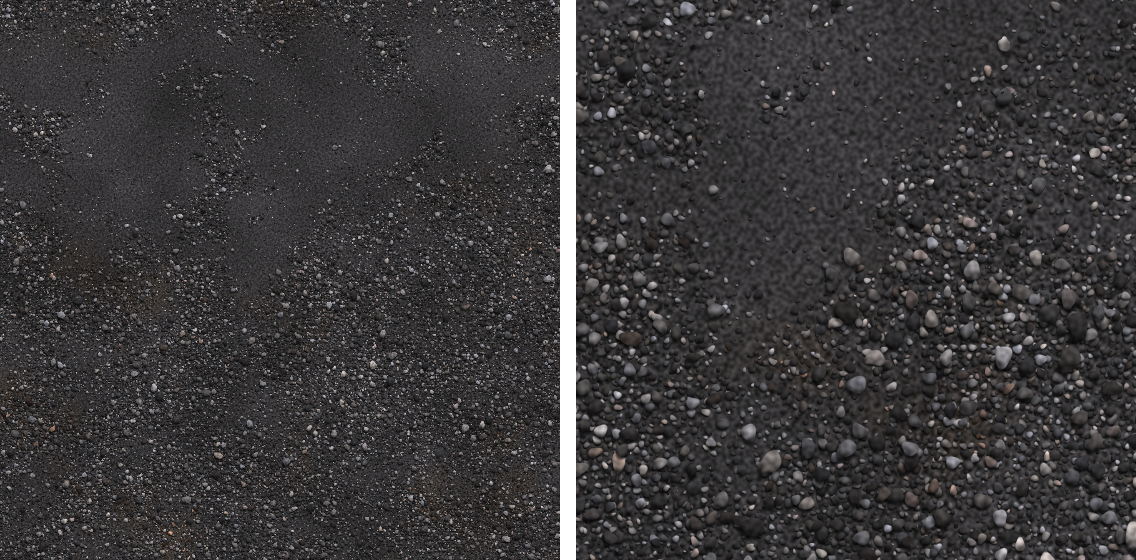
Left: the whole. Right: its middle third, enlarged.
This texture is drawn by a three.js fragment shader. Its source:

```glsl
varying vec2 vUv;

vec4 hash4(vec2 p) {
  vec4 q = fract(p.xyxy * vec4(0.1031, 0.1030, 0.0973, 0.1099));
  q += dot(q, q.wzxy + 33.33);
  return fract((q.xxyz + q.yzzw) * q.zywx);
}

vec2 gradientAt(vec2 cell) {
  float angle = 6.2832 * hash4(cell).x;
  return vec2(cos(angle), sin(angle));
}

float gradientNoise(vec2 p) {
  vec2 i = floor(p), f = fract(p);
  vec2 u = f * f * f * (f * (f * 6.0 - 15.0) + 10.0);
  vec2 e = vec2(1.0, 0.0);
  float low = mix(dot(gradientAt(i), f), dot(gradientAt(i + e), f - e), u.x);
  float high = mix(dot(gradientAt(i + e.yx), f - e.yx), dot(gradientAt(i + 1.0), f - 1.0), u.x);
  return mix(low, high, u.y);
}

float fbm(vec2 p) {
  float sum = 0.0, amplitude = 1.0;
  for (int i = 0; i < 5; i++) {
    sum += amplitude * gradientNoise(p);
    p = mat2(1.6, 1.2, -1.2, 1.6) * p + 17.3;
    amplitude *= 0.55;
  }
  return sum;
}

// One size class of stones, painted from bottom to top so shadows fall downwards
vec3 scatterPebbles(vec3 color, vec2 uv, float cells, float cover, float rust) {
  vec2 grid = uv * cells;
  float edge = 0.001 * cells;
  for (int y = -1; y <= 1; y++) {
    for (int x = -1; x <= 1; x++) {
      vec2 id = floor(grid) + vec2(float(x), float(y));
      vec4 place = hash4(id + cells * 7.0);
      vec4 look = hash4(id.yx + cells * 3.0 + 41.0);
      float radius = mix(0.25, 0.47, place.z * place.z)
                   * smoothstep(place.w - 0.06, place.w + 0.08, cover);
      if (radius < 0.08) continue;

      // Turned, stretched and slightly angular outline
      vec2 offset = (grid - id - 0.15 - 0.7 * place.xy) / radius;
      float turn = 3.1416 * look.x;
      mat2 shape = mat2(cos(turn), sin(turn), -sin(turn), cos(turn));
      vec2 stretch = vec2(mix(0.8, 1.0, look.z), mix(1.05, 1.4, look.w));
      vec2 local = shape * offset * stretch;
      float bearing = atan(local.y, local.x + 0.0001);
      float outline = length(local) + 0.1 * sin(3.0 * bearing + 40.0 * look.y);
      float shadow = length(shape * (offset + vec2(0.12, 0.4)) * stretch);
      color *= 1.0 - 0.62 * smoothstep(1.3, 0.7, shadow);

      // Rounded stone lit from above
      float albedo = mix(0.17, 0.62, pow(look.y, 1.9));
      float light = 0.92 + 0.42 * dot(offset, vec2(0.25, 0.9)) - 0.22 * dot(local, local);
      light += 0.5 * gradientNoise(uv * 260.0 + look.xy * 9.0);
      vec3 tint = mix(vec3(1.05, 0.99, 0.96), vec3(0.98, 0.985, 1.06), look.z);
      tint = mix(tint, vec3(1.25, 0.88, 0.7), rust * step(0.88, look.w));
      float mask = smoothstep(0.5 * edge, -0.5 * edge, (outline - 1.0) * radius);
      color = mix(color, tint * albedo * max(light, 0.22), mask);
    }
  }
  return color;
}

void main() {
  vec2 uv = vUv;

  // Gravel bank below, loose patches in the sand above
  float bank = 0.52 + 0.85 * pow(uv.x - 0.42, 2.0) + 0.16 * fbm(uv * 4.0 + 3.0);
  float gravel = smoothstep(-0.09, 0.11, bank - uv.y);
  gravel = max(gravel, smoothstep(0.9, 1.0, uv.y + 0.07 * fbm(uv * 6.0)));
  float patches = smoothstep(0.02, 0.36, fbm(uv * vec2(6.5, 8.0) + 21.0));
  float cover = max(gravel, 0.9 * patches);
  cover *= clamp(0.74 + 0.9 * fbm(uv * 10.0 + 50.0), 0.12, 1.0);
  cover = max(cover, 0.045);

  // Sand with coarse grain, dark hollows and brown stains
  float stain = smoothstep(0.0, 0.8, fbm(uv * 5.0 + 80.0)) * gravel;
  vec2 tilted = mat2(0.8, 0.6, -0.6, 0.8) * uv;
  float grain = gradientNoise(tilted * 340.0) + 0.7 * gradientNoise(tilted.yx * 210.0 + 9.0);
  float tone = mix(0.2, 0.175, cover) + 0.028 * fbm(uv * 7.0 + 33.0);
  tone *= 1.0 + mix(0.55, 0.95, cover) * grain;
  vec3 color = tone * mix(vec3(1.015, 0.985, 1.015), vec3(1.12, 0.98, 0.87), stain);

  // Grit first, largest stones last
  float rust = 0.2 + 0.8 * stain;
  color = scatterPebbles(color, uv, 223.0, cover * 0.85 + 0.05, rust);
  color = scatterPebbles(color, uv, 143.0, cover * 0.78, rust);
  color = scatterPebbles(color, uv, 91.0, cover * 0.55, rust);
  color = scatterPebbles(color, uv, 61.0, cover * 0.24, rust);

  // Broad drifts of lighter and darker ground
  color *= 1.03 + 0.22 * fbm(uv * 5.0 + 64.0);
  gl_FragColor = vec4(clamp(color + 0.008, 0.0, 1.0), 1.0);
}
```
